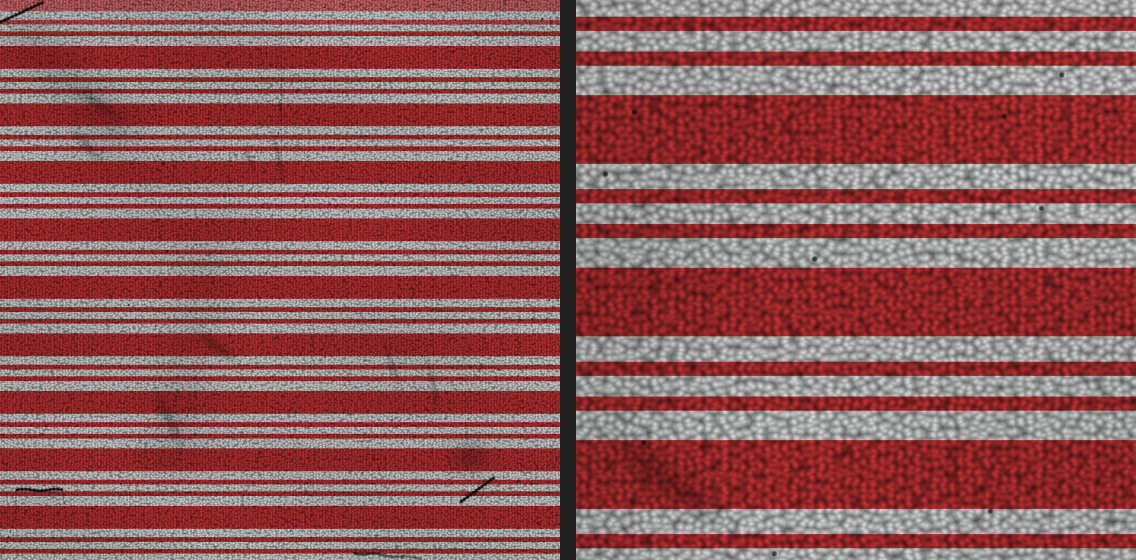
Left: the whole. Right: its middle third, enlarged.
Give the GLSL for this texture, as a WebGL 2 fragment shader.

```glsl
#version 300 es
precision highp float;
// Worn woven cloth with red and grey horizontal stripes: one wide band and two
// thin ones per repeat. Ribs and cellular grain form the weave; segment
// distances add soft creases, torn seams and dotted stitching.

uniform vec2 u_resolution;
out vec4 fragColor;

const float TAU = 6.2831853;

vec3 hash3(vec2 cell) {
  vec3 q = fract(cell.xyx * vec3(0.1031, 0.1030, 0.0973));
  q += dot(q, q.yxz + 33.33);
  return fract((q.xxy + q.yzz) * q.zyx);
}

// Cellular noise: distance to the nearest point, and that point's random id.
vec2 cellular(vec2 p) {
  vec2 home = floor(p), nearest = vec2(9.0, 0.0);
  for (int j = -1; j <= 1; j++)
    for (int i = -1; i <= 1; i++) {
      vec2 cell = home + vec2(i, j);
      vec3 h = hash3(cell);
      float d = distance(p, cell + h.xy);
      if (d < nearest.x) nearest = vec2(d, h.z);
    }
  return nearest;
}

// Distance to a segment (x) and the position along it from 0 to 1 (y).
vec2 segment(vec2 p, vec4 ends) {
  vec2 v = p - ends.xy, axis = ends.zw - ends.xy;
  float along = clamp(dot(v, axis) / dot(axis, axis), 0.0, 1.0);
  return vec2(length(v - axis * along), along);
}

// Coverage of a stripe inside the repeating phase.
float band(float phase, float center, float halfWidth, float blur) {
  float d = abs(fract(phase - center + 0.5) - 0.5);
  return smoothstep(-blur, blur, halfWidth - d);
}

float stripes(float y, float pixel) {
  float period = 0.10267;
  float phase = fract((0.610 - y) / period);
  float blur = 0.6 * pixel / period;
  return max(band(phase, 0.199, 0.199, blur),
         max(band(phase, 0.586, 0.041, blur), band(phase, 0.788, 0.041, blur)));
}

// Brightness of the ribbed, grainy weave, averaging about one.
float weave(vec2 p, float red) {
  float slant = 0.12 * sin(TAU * p.y * 128.0);
  float rib = cos(TAU * (p.x * 192.0 + slant));
  float streak = sin(p.x * 311.0) * sin(p.x * 517.0 + 1.3) + 0.6 * sin(p.x * 743.0 + 2.0);
  float grain = 0.45 - cellular(p * vec2(192.0, 250.0)).x;
  return 1.0 + mix(0.07, 0.13, red) * rib + mix(0.01, 0.035, red) * streak + 0.75 * grain;
}

// Soft dark folds that taper at both ends.
float creases(vec2 p) {
  vec4 folds[8] = vec4[8](
    vec4(0.13, 0.77, 0.18, 0.71), vec4(0.14, 0.84, 0.21, 0.79),
    vec4(0.488, 0.76, 0.508, 0.675), vec4(0.435, 0.74, 0.456, 0.69),
    vec4(0.352, 0.407, 0.423, 0.355), vec4(0.686, 0.388, 0.714, 0.31),
    vec4(0.762, 0.362, 0.785, 0.27), vec4(0.28, 0.30, 0.325, 0.20));
  float shade = 0.0;
  for (int i = 0; i < 8; i++) {
    vec2 s = segment(p, folds[i]);
    float width = i < 2 || i == 4 || i == 7 ? 0.009 : 0.004;
    shade += exp(-pow(s.x / width, 2.0)) * (0.2 + 0.8 * sin(s.y * 3.1416));
  }
  return 0.24 * shade;
}

// Broad stains and gentle unevenness.
float stains(vec2 p) {
  float uneven = 0.02 * sin(p.x * 9.0 + 2.0 * sin(p.y * 6.0)) + 0.015 * sin(p.y * 17.0 + p.x * 11.0);
  float corner = exp(-pow(segment(p, vec4(0.06, 0.92, 0.20, 0.78)).x / 0.05, 2.0));
  float middle = exp(-pow(segment(p, vec4(0.36, 0.50, 0.31, 0.20)).x / 0.06, 2.0));
  float patchShade = exp(-pow(distance(p, vec2(0.84, 0.185)) / 0.03, 2.0));
  return uneven + 0.13 * corner + 0.09 * middle + 0.22 * patchShade;
}

// Dark seams and dotted stitching.
float stitching(vec2 p, float pixel) {
  vec4 seams[4] = vec4[4](
    vec4(0.0, 0.96, 0.075, 0.995), vec4(0.823, 0.104, 0.881, 0.146),
    vec4(0.03, 0.125, 0.11, 0.125), vec4(0.633, 0.013, 0.75, 0.003));
  vec4 threads[6] = vec4[6](
    vec4(0.28, 0.724, 0.325, 0.667), vec4(0.531, 0.743, 0.554, 0.712),
    vec4(0.029, 0.12, 0.028, 0.07), vec4(0.026, 0.07, 0.0, 0.0),
    vec4(0.112, 0.12, 0.12, 0.055), vec4(0.502, 0.85, 0.502, 0.78));
  float ink = 0.0;
  for (int i = 0; i < 4; i++) {
    vec2 bent = p + vec2(0.0, i < 2 ? 0.0 : 0.0015 * sin(p.x * 110.0));
    vec2 s = segment(bent, seams[i]);
    float width = 0.0024 + 0.0006 * sin(s.y * 70.0);
    float strength = i == 3 ? 0.7 - 0.35 * s.y : 0.92;
    ink = max(ink, strength * smoothstep(pixel, -pixel, s.x - width));
  }
  for (int i = 0; i < 6; i++) {
    vec2 s = segment(p, threads[i]);
    float dots = smoothstep(-0.4, 0.6, sin(s.y * TAU * 8.0));
    ink = max(ink, 0.6 * dots * smoothstep(pixel, -pixel, s.x - 0.0009));
  }
  vec2 fleck = cellular(p * 40.0);
  float specks = step(0.965, fleck.y) * smoothstep(0.09, 0.03, fleck.x);
  return max(ink, 0.7 * specks);
}

void main() {
  vec2 p = gl_FragCoord.xy / u_resolution;
  float pixel = 1.0 / u_resolution.y;
  float red = stripes(p.y, pixel);
  vec3 redThread = mix(vec3(0.535, 0.137, 0.14), vec3(0.60, 0.29, 0.30), smoothstep(0.93, 0.99, p.y));
  vec3 cloth = mix(vec3(0.605, 0.61, 0.61), redThread, red);
  cloth *= weave(p, red) * (1.0 - stains(p)) * (1.0 - min(creases(p), 0.5));
  // Faint center fold, strongest near the top.
  cloth *= 1.0 - 0.15 * smoothstep(0.3, 1.0, p.y) * smoothstep(0.002, 0.0, abs(p.x - 0.502));
  fragColor = vec4(mix(cloth, vec3(0.03), stitching(p, pixel)), 1.0);
}
```
